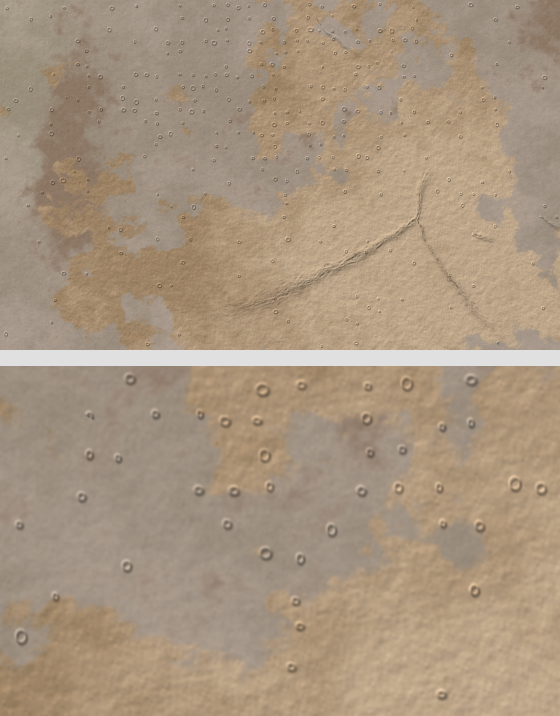
Top, the full canvas; bottom, a detail of the centre.
Write a Shadertoy shader that draws this texture.

```glsl
#define PALE_GREY vec3(0.665, 0.607, 0.555)
#define WARM_GREY vec3(0.600, 0.548, 0.490)
#define UMBER vec3(0.550, 0.465, 0.395)
#define OCHRE vec3(0.615, 0.510, 0.385)
#define GOLD vec3(0.685, 0.582, 0.465)
#define PALE_GOLD vec3(0.750, 0.655, 0.540)
#define LIGHT vec2(-0.5, 0.86)
#define EMBOSS_STEP 0.0035
#define GRAIN 0.36
#define FLAKE_EDGE 0.035
#define BLISTER_CELLS 30.0

float hash(vec2 p) {
    return fract(sin(dot(p, vec2(127.1, 311.7))) * 43758.545);
}

float noise(vec2 p) {
    vec2 i = floor(p), f = fract(p);
    f = f * f * (3.0 - 2.0 * f);
    return mix(mix(hash(i), hash(i + vec2(1, 0)), f.x),
               mix(hash(i + vec2(0, 1)), hash(i + vec2(1, 1)), f.x), f.y);
}

float fbm(vec2 p, int octaves) {
    float sum = 0.0, total = 0.0, amp = 1.0;
    for (int i = 0; i < octaves; i++) {
        sum += amp * noise(p);
        total += amp;
        amp *= 0.58;
        p = mat2(1.6, 1.2, -1.2, 1.6) * p + 7.3;
    }
    return sum / total;
}

float blob(vec2 p, vec2 center, vec2 radius) {
    vec2 q = (p - center) / radius;
    return exp(-dot(q, q));
}

// Bent crease from a to b: x = body, y = wrinkled height
vec2 crease(vec2 p, vec2 a, vec2 b, float bend, float width) {
    vec2 dir = normalize(b - a);
    float along = dot(p - a, dir);
    float t = along / length(b - a);
    float across = dot(p - a, vec2(-dir.y, dir.x)) - bend * 4.0 * t * (1.0 - t);
    across += 0.012 * (noise(p * 28.0) - 0.5);
    float w = width * mix(0.45, 1.25, smoothstep(0.0, 0.7, t));
    float body = exp(-pow(across / w, 2.0));
    body *= smoothstep(-0.04, 0.03, t) * smoothstep(1.05, 0.5, t);
    float wrinkle = 1.0 - abs(2.0 * fbm(vec2(along * 45.0, across * 105.0), 3) - 1.0);
    return vec2(body, body * (0.25 + wrinkle));
}

vec2 creases(vec2 p) {
    vec2 hub = vec2(1.19, 0.375);
    vec2 c = crease(p, hub, vec2(0.54, 0.08), 0.03, 0.019);
    c = max(c, crease(p, hub, vec2(1.48, 0.0), -0.03, 0.010));
    c = max(c, crease(p, hub, vec2(1.24, 0.53), 0.01, 0.010));
    c = max(c, 0.7 * crease(p, vec2(1.54, 0.38), vec2(1.63, 0.32), 0.01, 0.006));
    c = max(c, 0.7 * crease(p, vec2(0.90, 0.95), vec2(1.03, 0.84), -0.01, 0.004));
    return max(c, 0.8 * crease(p, vec2(1.35, 0.335), vec2(1.42, 0.31), 0.0, 0.009));
}

// Small raised rings, one at most per cell
float blisters(vec2 p) {
    vec2 cell = floor(p * BLISTER_CELLS);
    vec2 jitter = 0.3 + 0.4 * vec2(hash(cell + 3.1), hash(cell + 8.7));
    vec2 q = fract(p * BLISTER_CELLS) - jitter;
    q.x *= 0.8 + 0.5 * hash(cell + 5.5);
    float radius = mix(0.07, 0.17, pow(hash(cell + 1.9), 2.0));
    float ring = exp(-pow((length(q) - radius) / 0.055, 2.0));
    float density = 0.06 + 0.5 * blob(p, vec2(0.80, 0.78), vec2(0.5, 0.32));
    return ring * step(hash(cell + 12.3), density);
}

// x = fine grain, y = creases and blisters
vec2 relief(vec2 p) {
    return vec2(fbm(p * 70.0, 3), 0.36 * creases(p).y + 0.17 * blisters(p));
}

void mainImage(out vec4 fragColor, in vec2 fragCoord) {
    vec2 p = fragCoord / iResolution.y;
    p.x *= 1.6 * iResolution.y / iResolution.x;
    vec2 warp = vec2(noise(p * 6.0), noise(p * 6.0 + 31.0)) - 0.5;
    vec2 q = p + 0.06 * warp;
    float cloud = fbm(q * 4.0 + 11.0, 5);
    float mottle = fbm(p * 24.0 + 5.0, 4);

    // Grey plaster with umber stains
    vec3 plaster = mix(WARM_GREY, PALE_GREY, smoothstep(0.3, 0.7, 0.6 * cloud + 0.4 * mottle));
    plaster += vec3(-0.005, 0.008, -0.012) * blob(p, vec2(0.05, 0.85), vec2(0.22, 0.4));
    float stain = blob(q, vec2(0.22, 0.62), vec2(0.10, 0.32))
                + 0.7 * blob(q, vec2(0.18, 0.40), vec2(0.13, 0.14))
                + 0.8 * blob(q, vec2(1.60, 0.95), vec2(0.14, 0.2))
                + 0.4 * blob(q, vec2(0.85, 0.65), vec2(0.4, 0.3));
    plaster = mix(plaster, UMBER, smoothstep(0.3, 0.9, stain + 1.3 * (mottle - 0.5)));

    // Flaking gold leaf
    float cover = -0.26
                + 0.60 * blob(p, vec2(1.00, 0.10), vec2(0.80, 0.30))
                + 0.38 * blob(p, vec2(1.28, 0.50), vec2(0.36, 0.28))
                + 0.27 * blob(p, vec2(0.75, 0.72), vec2(0.40, 0.42))
                - 0.30 * blob(p, vec2(1.48, 0.78), vec2(0.13, 0.22));
    float flake = cover + 1.1 * (fbm(q * vec2(6.5, 7.5), 6) - 0.5);
    float gold = smoothstep(-FLAKE_EDGE, FLAKE_EDGE, flake);
    float pale = 0.85 * blob(p, vec2(1.30, 0.25), vec2(0.65, 0.42))
               - 0.45 * blob(p, vec2(0.45, 0.24), vec2(0.25, 0.2))
               + 0.9 * (cloud - 0.5) + 0.8 * (mottle - 0.5);
    vec3 leaf = mix(OCHRE, GOLD, smoothstep(-0.25, 0.25, pale));
    leaf = mix(leaf, PALE_GOLD, smoothstep(0.2, 0.75, pale));
    vec3 color = mix(plaster, leaf, 0.92 * gold);

    // Raking light over the relief
    vec2 slope = relief(p) - relief(p + LIGHT * EMBOSS_STEP);
    color *= 1.0 + GRAIN * mix(0.4, 1.0, gold) * slope.x + 1.5 * slope.y;
    vec2 fold = creases(p);
    color *= 1.0 - 0.30 * fold.x * smoothstep(0.95, 0.4, fold.y / (fold.x + 0.01));
    color *= 1.0 - 0.12 * fold.x - 0.13 * blisters(p + LIGHT * 0.002);
    color += 0.025 * (noise(p * 260.0) - 0.5);
    fragColor = vec4(clamp(color, 0.0, 1.0), 1.0);
}
```
